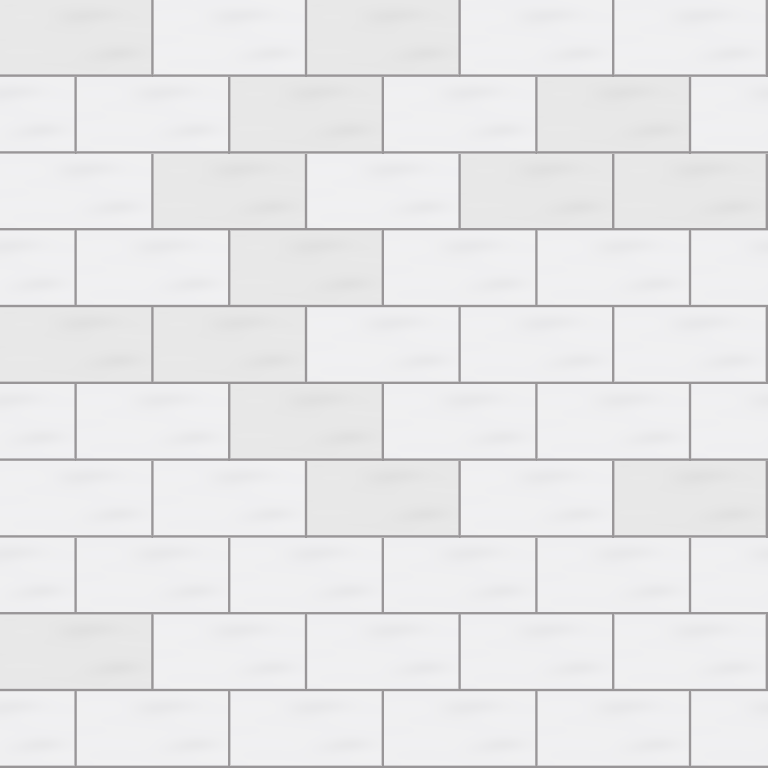
Write a Shadertoy shader that draws this texture.

```glsl
// Pale glazed wall tiles in running bond, with thin grey grout and soft smudges.

const vec2 TILE_COUNT = vec2(5.0, 10.0);
const float GROUT_WIDTH = 0.0031;
const float GREY_TILE_SHARE = 0.26;

const vec3 WHITE_GLAZE = vec3(0.940, 0.940, 0.946);
const vec3 GREY_GLAZE = vec3(0.910, 0.910, 0.910);
const vec3 GROUT = vec3(0.600, 0.588, 0.598);

float hash(vec2 cell) {
    return fract(sin(dot(cell, vec2(127.1, 311.7))) * 43758.55);
}

// Soft elliptical spot: 1 at the centre, fading outward.
float smudge(vec2 p, vec2 centre, vec2 radius) {
    vec2 d = (p - centre) / radius;
    return exp(-dot(d, d));
}

// Coverage of a line that fills the last part of each repeat.
float groutLine(float position, float count, float width, float pixel) {
    float offset = fract(position + 0.5 * width * count + 0.5) - 0.5;
    float distanceToLine = abs(offset) / count;
    return clamp((0.5 * width - distanceToLine) / pixel + 0.5, 0.0, 1.0);
}

// Cloudy shading inside one tile, p from 0 to 1 with y downward.
float glazeShade(vec2 p) {
    float spots = 0.024 * smudge(p, vec2(0.50, 0.23), vec2(0.14, 0.11))
                + 0.014 * smudge(p, vec2(0.66, 0.19), vec2(0.13, 0.09))
                + 0.022 * smudge(p, vec2(0.79, 0.69), vec2(0.13, 0.09))
                + 0.014 * smudge(p, vec2(0.66, 0.75), vec2(0.14, 0.09));
    float streaks = sin(p.y * 15.0 + 1.5 * sin(p.x * 5.0))
                  + 0.5 * sin(p.y * 27.0 - p.x * 6.0);
    return spots + 0.0015 * streaks;
}

void mainImage(out vec4 fragColor, in vec2 fragCoord) {
    vec2 uv = fragCoord / iResolution.xy;
    vec2 pixel = 1.0 / iResolution.xy;

    // Rows count from the top; every second row shifts by half a tile.
    vec2 grid = vec2(uv.x, 1.0 - uv.y) * TILE_COUNT;
    float row = floor(grid.y);
    grid.x -= 0.5 * mod(row, 2.0);
    vec2 cell = floor(grid);

    // Glaze: a random share of the tiles is greyer.
    float isGrey = step(hash(cell + 3.0), GREY_TILE_SHARE);
    vec3 color = mix(WHITE_GLAZE, GREY_GLAZE, isGrey);
    color -= glazeShade(fract(grid));

    // Grout joints
    float upright = groutLine(grid.x, TILE_COUNT.x, GROUT_WIDTH, pixel.x);
    float level = groutLine(grid.y, TILE_COUNT.y, GROUT_WIDTH, pixel.y);
    color = mix(color, GROUT, max(upright, level));

    fragColor = vec4(color, 1.0);
}
```
